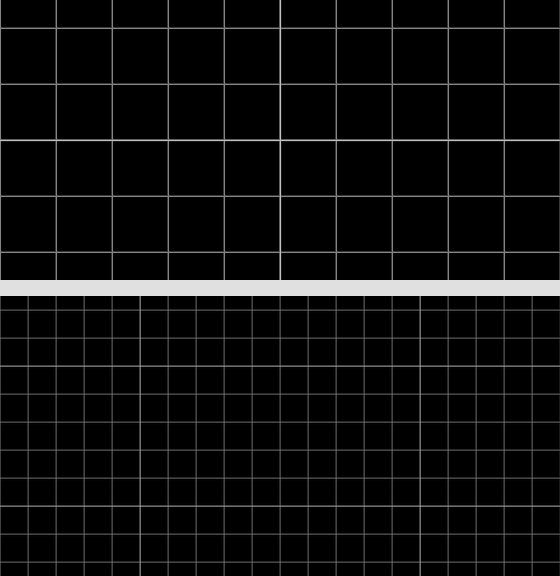
Top, the tile; bottom, the same tile 2 across and 2 down.
Reproduce this pattern procedurally as a WebGL 2 fragment shader.

```glsl
#version 300 es
precision highp float;
// Thin white square grid on black, with a slightly heavier pair of axes near the centre.

uniform vec2 u_resolution;
out vec4 fragColor;

// Canvas is 2 x 1 units: ten cells across, five down.
const vec2 CANVAS = vec2(2.0, 1.0);
const float CELL = 0.2;
const float GRID_WIDTH = 0.7 / 256.0;
const float AXIS_WIDTH = 1.12 / 256.0;
// The grid sits a hair right of and below the exact centre.
const vec2 GRID_SHIFT = vec2(0.25, -0.25) / 256.0;
const vec3 BACKGROUND = vec3(0.0);
const vec3 LINE_COLOR = vec3(1.0);

// Distance to the nearest multiple of the period, per axis.
vec2 periodicDistance(vec2 p, vec2 period) {
    return abs(fract(p / period + 0.5) - 0.5) * period;
}

// Filtered coverage of a stroke; stays correct when thinner than a pixel.
vec2 strokeCoverage(vec2 dist, float width, vec2 pixel) {
    vec2 nearEdge = (dist - 0.5 * width) / pixel;
    vec2 farEdge = (dist + 0.5 * width) / pixel;
    return smoothstep(-1.0, 1.0, farEdge) - smoothstep(-1.0, 1.0, nearEdge);
}

void main() {
    vec2 pixel = CANVAS / u_resolution;
    vec2 p = gl_FragCoord.xy * pixel - 0.5 * CANVAS - GRID_SHIFT;

    // Regular grid with whole cells, wrapping at the canvas edges.
    vec2 grid = strokeCoverage(periodicDistance(p, vec2(CELL)), GRID_WIDTH, pixel);

    // Heavier axes, once per canvas.
    vec2 axes = strokeCoverage(periodicDistance(p, CANVAS), AXIS_WIDTH, pixel);

    vec2 lines = max(grid, axes);
    float coverage = max(lines.x, lines.y);
    fragColor = vec4(mix(BACKGROUND, LINE_COLOR, coverage), 1.0);
}
```
